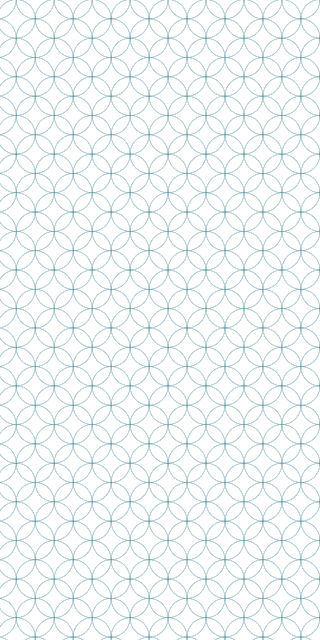
Reproduce this pattern procedurally as a WebGL 1 fragment shader.

```glsl
precision highp float;

uniform vec2 u_resolution;

// Radii that fit across and down the canvas
const vec2 RADII_PER_CANVAS = vec2(16.857, 33.13);
// One crossing of the lattice, as a fraction of the canvas
const vec2 ANCHOR = vec2(0.4065, 0.6385);
// Widths: line in canvas widths, edge filter in pixels
const float LINE_WIDTH = 0.00135;
const float FILTER_PIXELS = 1.2;

const vec3 PAPER = vec3(1.0);
const vec3 TEAL = vec3(0.27, 0.53, 0.57);

// Offset from the nearest lattice point whose coordinates have an even sum
vec2 offsetFromCrossing(vec2 p) {
  vec2 diagonal = 0.5 * vec2(p.x + p.y, p.x - p.y);
  diagonal -= floor(diagonal + 0.5);
  return vec2(diagonal.x + diagonal.y, diagonal.x - diagonal.y);
}

// Share of the filter footprint covered by a thin unit circle
float ringCoverage(vec2 p, vec2 center, float halfLine, float halfFilter) {
  float d = length(p - center) - 1.0;
  float overlap = min(d + halfFilter, halfLine) - max(d - halfFilter, -halfLine);
  return clamp(overlap / (2.0 * halfFilter), 0.0, 1.0);
}

void main() {
  vec2 uv = gl_FragCoord.xy / u_resolution;
  vec2 p = offsetFromCrossing((uv - ANCHOR) * RADII_PER_CANVAS);

  // Widths in units of the circle radius
  float halfLine = 0.5 * LINE_WIDTH * RADII_PER_CANVAS.x;
  float halfFilter = 0.5 * FILTER_PIXELS * RADII_PER_CANVAS.x / u_resolution.x;

  // Four circles meet at every crossing; layer them as translucent strokes
  float paperLeft = 1.0;
  vec2 center = vec2(1.0, 0.0);
  for (int i = 0; i < 4; i++) {
    paperLeft *= 1.0 - ringCoverage(p, center, halfLine, halfFilter);
    center = vec2(-center.y, center.x);
  }

  gl_FragColor = vec4(mix(TEAL, PAPER, paperLeft), 1.0);
}
```
